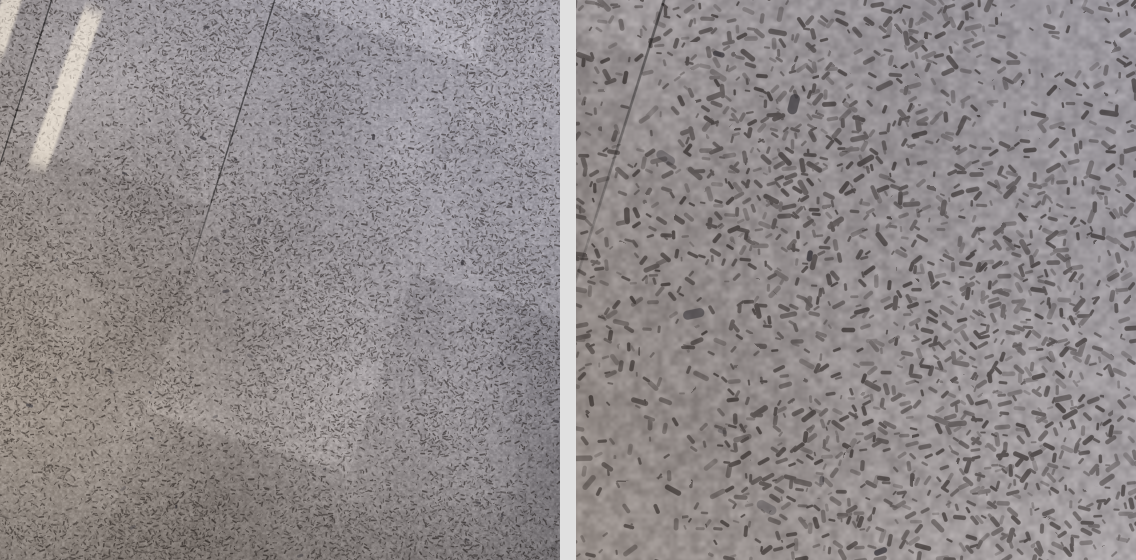
Left: the whole. Right: its middle third, enlarged.
Give the GLSL for this texture, as a Shadertoy shader.

```glsl
// Speckled grey stone floor with staggered slabs, thin seams and streaks of sunlight.

float hash(vec2 p) {
    return fract(sin(dot(p, vec2(127.1, 311.7))) * 43758.5453);
}

float noise(vec2 p) {
    vec2 i = floor(p), f = fract(p);
    f = f * f * (3.0 - 2.0 * f);
    return mix(mix(hash(i), hash(i + vec2(1, 0)), f.x),
               mix(hash(i + vec2(0, 1)), hash(i + vec2(1, 1)), f.x), f.y);
}

float fbm(vec2 p) {
    float sum = 0.0, amp = 0.5;
    for (int i = 0; i < 4; i++) {
        sum += amp * noise(p);
        p = p * 2.1 + 17.3;
        amp *= 0.5;
    }
    return sum;
}

float segmentDistance(vec2 p, vec2 a, vec2 b) {
    vec2 pa = p - a, ba = b - a;
    return length(pa - ba * clamp(dot(pa, ba) / dot(ba, ba), 0.0, 1.0));
}

// Randomly turned short flakes, one candidate per grid cell
float flakes(vec2 p, float cells, float halfLength, float radius, float share, float seed) {
    vec2 home = floor(p * cells);
    float soft = 0.75 / iResolution.y;
    float cover = 0.0;
    for (int y = -1; y <= 1; y++)
    for (int x = -1; x <= 1; x++) {
        vec2 cell = home + vec2(x, y);
        vec2 key = cell + seed;
        vec2 center = (cell + vec2(hash(key + 3.1), hash(key + 7.7))) / cells;
        float angle = 6.2832 * hash(key + 11.9);
        float size = 0.4 + 0.8 * hash(key + 23.3);
        vec2 arm = vec2(cos(angle), 0.8 * sin(angle)) * halfLength * size;
        float d = segmentDistance(p, center - arm, center + arm) - radius * size;
        float strength = 0.35 + 0.65 * hash(key + 31.7);
        cover = max(cover, strength * step(hash(key + 41.3), share) * smoothstep(soft, -soft, d));
    }
    return cover;
}

// Soft-edged band of light between two points
float sunStreak(vec2 p, vec2 a, vec2 b, float halfWidth) {
    vec2 axis = normalize(b - a);
    vec2 q = p - a;
    float across = abs(dot(q, vec2(axis.y, -axis.x)));
    float along = dot(q, axis);
    float ends = smoothstep(-0.02, 0.025, along)
               * (1.0 - smoothstep(-0.025, 0.02, along - length(b - a)));
    return ends * (1.0 - smoothstep(halfWidth - 0.005, halfWidth + 0.004, across));
}

void mainImage(out vec4 fragColor, in vec2 fragCoord) {
    vec2 uv = fragCoord / iResolution.y;
    float pixel = 1.0 / iResolution.y;

    // Warm lower left to cool upper right
    float coolness = smoothstep(0.15, 1.25, uv.x * 0.8 + uv.y * 0.7);
    vec3 color = mix(vec3(0.595, 0.56, 0.535), vec3(0.635, 0.625, 0.66), coolness);
    color *= mix(0.85, 1.0, smoothstep(0.0, 0.35, uv.y + 0.1 * fbm(uv * 3.0)));
    color *= 1.0 - 0.13 * smoothstep(0.8, 1.05, uv.x) * (1.0 - smoothstep(0.3, 0.8, uv.y));
    color += vec3(0.05, 0.045, 0.035) * exp(-14.0 * dot(uv - vec2(0.0, 0.3), uv - vec2(0.0, 0.3)));
    color -= vec3(0.06, 0.063, 0.07) * exp(-22.0 * dot(uv - vec2(0.3, 0.45), uv - vec2(0.3, 0.45)));

    // Slanted, staggered slabs, each lighter towards its lower edge
    float across = dot(uv, vec2(0.954, -0.30));
    float along = dot(uv, vec2(0.30, 0.954));
    float column = (across - 0.168) / 0.38;
    float row = fract((along - 0.33 - 0.38 * floor(column)) / 0.765);
    float rowEdge = smoothstep(0.0, 0.006, row);
    color += 0.055 * (0.5 - mix(1.0, row, rowEdge));
    color += 0.02 * (hash(vec2(floor(column), 5.0)) - 0.5);

    // Cloudy mottling and fine grain
    float cloud = fbm(uv * 7.0);
    color += 0.11 * (cloud - 0.47);
    color += 0.10 * (noise(uv * 230.0) - 0.5) + 0.06 * (noise(uv * 420.0 + 9.0) - 0.5);

    // Sunlight lies under the flakes so they stay visible in it
    float sun = max(sunStreak(uv, vec2(0.066, 0.70), vec2(0.168, 0.985), 0.018),
                    sunStreak(uv, vec2(-0.012, 0.90), vec2(0.04, 1.06), 0.018));
    color = mix(color, vec3(0.87, 0.845, 0.80) + 0.4 * (color - 0.6), sun * 0.95);

    // Dense small flakes, clustered by the clouds, and rare dark clots
    float density = clamp(0.55 + 1.3 * (fbm(uv * 13.0 + 40.0) - 0.47), 0.2, 0.9);
    float fine = flakes(uv, 150.0, 0.0024, 0.0012, density, 0.0);
    float medium = flakes(uv, 95.0, 0.0036, 0.0014, density * 0.75, 57.0);
    float clots = flakes(uv, 24.0, 0.0035, 0.0026, 0.10, 91.0);
    float speck = max(fine, medium) * (1.0 - 0.6 * sun);
    color *= 1.0 - speck * vec3(0.48, 0.50, 0.51);
    color = mix(color, vec3(0.20, 0.19, 0.21), 0.8 * clots);

    // Hairline seams on the left, fading downwards
    float seamDistance = abs(fract(column + 0.5) - 0.5) * 0.38;
    float seam = 1.0 - smoothstep(0.0003, 0.0006 + pixel, seamDistance);
    seam *= smoothstep(0.38, 0.75, uv.y) * (1.0 - smoothstep(0.5, 0.6, uv.x));
    color *= 1.0 - 0.5 * seam;

    fragColor = vec4(clamp(color, 0.0, 1.0), 1.0);
}
```
